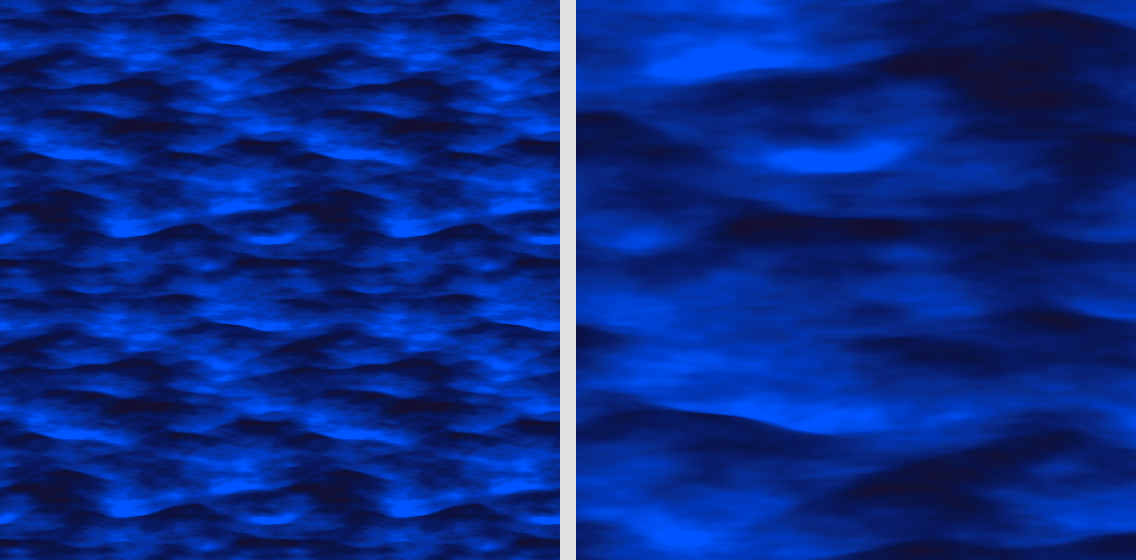
Left: the whole. Right: its middle third, enlarged.
Write a three.js fragment shader that draws this texture.

```glsl
// Night-blue rolling water: flat, wide swells with bright crests over dark troughs.
// Wrapping gradient noise is sheared by its own height so the lower edge of every
// crest turns steep while its upper side fades; fine flat streaks are laid on top.

varying vec2 vUv;

const vec2 SWELL_CELLS = vec2(3.0, 10.0); // noise cells in one tile
const float TILES = 2.0;                  // tiles across and up

vec2 randomDirection(vec2 cell, float seed) {
  float angle = 6.28319 * fract(sin(dot(cell, vec2(127.1, 311.7)) + seed * 74.7) * 43758.545);
  return vec2(cos(angle), sin(angle));
}

float cornerSlope(vec2 cell, vec2 corner, vec2 f, vec2 period, float seed) {
  return dot(randomDirection(mod(cell + corner, period), seed), f - corner);
}

// Gradient noise that repeats after a whole number of cells
float wrappedNoise(vec2 p, vec2 period, float seed) {
  vec2 cell = floor(p);
  vec2 f = p - cell;
  vec2 w = f * f * f * (f * (f * 6.0 - 15.0) + 10.0);
  float low = mix(cornerSlope(cell, vec2(0.0, 0.0), f, period, seed),
                  cornerSlope(cell, vec2(1.0, 0.0), f, period, seed), w.x);
  float high = mix(cornerSlope(cell, vec2(0.0, 1.0), f, period, seed),
                   cornerSlope(cell, vec2(1.0, 1.0), f, period, seed), w.x);
  return mix(low, high, w.y);
}

// Broad waves that shear themselves
float swell(vec2 p) {
  return wrappedNoise(p * SWELL_CELLS, SWELL_CELLS, 1.0)
       + 0.55 * wrappedNoise(p * SWELL_CELLS * 2.0, SWELL_CELLS * 2.0, 2.0);
}

// Ever finer horizontal streaks
float streaks(vec2 p) {
  float height = 0.0;
  float amplitude = 0.28;
  vec2 cells = vec2(10.0, 36.0);
  for (int i = 0; i < 3; i++) {
    height += amplitude * wrappedNoise(p * cells, cells, 3.0 + float(i));
    cells *= 2.0;
    amplitude *= 0.55;
  }
  return height;
}

float ramp(float from, float to, float x) {
  return clamp((x - from) / (to - from), 0.0, 1.0);
}

// Level is in standard deviations around the mean height
vec3 waterColor(float level) {
  vec3 color = vec3(0.07, 0.06, 0.20);
  color = mix(color, vec3(0.03, 0.08, 0.31), ramp(-1.9, -1.1, level));
  color = mix(color, vec3(0.03, 0.11, 0.42), ramp(-1.1, -0.45, level));
  color = mix(color, vec3(0.03, 0.17, 0.56), ramp(-0.45, 0.2, level));
  color = mix(color, vec3(0.00, 0.22, 0.74), ramp(0.2, 0.95, level));
  return mix(color, vec3(0.00, 0.33, 1.00), ramp(0.95, 1.9, level));
}

void main() {
  vec2 p = vUv * TILES;

  // Pull high water downward, step by step, to steepen the crests
  float steepness = 0.46 / SWELL_CELLS.y;
  float lift = swell(p);
  for (int i = 0; i < 5; i++) {
    lift = swell(p + vec2(0.0, steepness * lift));
  }

  // Streaks follow the shear only in part, so they stay flat
  float height = lift + streaks(p + vec2(0.0, 0.4 * steepness * lift));
  gl_FragColor = vec4(waterColor(height * 3.4), 1.0);
}
```
